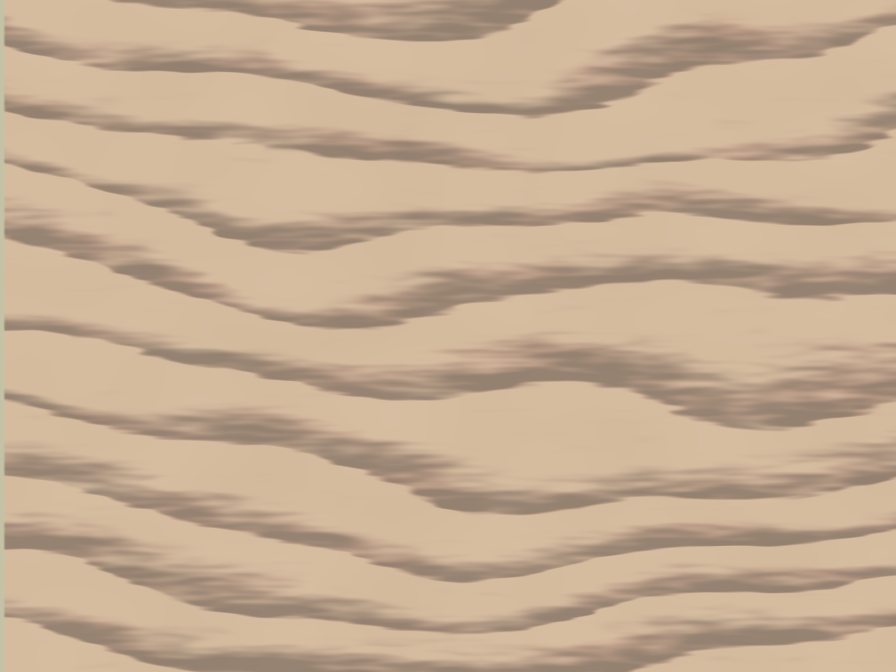
Give the GLSL for this texture, as a WebGL 1 fragment shader.

```glsl
precision highp float;
// Pale wood veneer with wavy horizontal grain bands and fine broken streaks.

uniform vec2 u_resolution;

const float BAND_COUNT = 9.0;
const vec3 PALE_WOOD = vec3(0.835, 0.735, 0.622);
const vec3 DARK_GRAIN = vec3(0.585, 0.508, 0.442);
const vec3 PINK_SHIFT = vec3(0.022, -0.008, -0.002);
const vec3 EDGE_SAGE = vec3(0.77, 0.76, 0.65);

// Pseudo-random unit gradient for a lattice cell
vec2 cellGradient(vec2 cell) {
  float angle = 6.28318 * fract(sin(dot(cell, vec2(127.1, 311.7))) * 43758.5);
  return vec2(cos(angle), sin(angle));
}

float cornerValue(vec2 cell, vec2 local, vec2 corner) {
  return dot(cellGradient(cell + corner), local - corner);
}

// Gradient noise, about -0.7 to 0.7
float gradientNoise(vec2 p) {
  vec2 cell = floor(p);
  vec2 local = fract(p);
  vec2 blend = local * local * local * (local * (local * 6.0 - 15.0) + 10.0);
  float low = mix(cornerValue(cell, local, vec2(0.0, 0.0)),
                  cornerValue(cell, local, vec2(1.0, 0.0)), blend.x);
  float high = mix(cornerValue(cell, local, vec2(0.0, 1.0)),
                   cornerValue(cell, local, vec2(1.0, 1.0)), blend.x);
  return mix(low, high, blend.y);
}

// Thin horizontal fibres at three scales
float fibres(vec2 p) {
  float sum = 0.0;
  float weight = 0.6;
  vec2 scale = vec2(4.0, 38.0);
  for (int i = 0; i < 3; i++) {
    sum += weight * gradientNoise(p * scale + float(i) * 17.3);
    scale *= vec2(2.1, 1.8);
    weight *= 0.85;
  }
  return sum;
}

// Growth ring coordinate: whole numbers are the sharp lower band edges
float ringCoordinate(vec2 p, float fibre) {
  float bend = 1.7 * gradientNoise(p * vec2(1.2, 2.6) + 3.7);
  float ripple = 0.5 * gradientNoise(p * vec2(2.8, 4.0) + 21.4);
  return p.y * BAND_COUNT + bend + ripple + 0.07 * fibre;
}

// Darkness of a band: crisp below, fading upward over a varying depth
float bandDensity(float ring, float x) {
  float band = floor(ring);
  float height = fract(ring);
  float depth = 0.64 + 0.9 * gradientNoise(vec2(x * 1.8, band * 7.3 + 0.5));
  depth = clamp(depth, 0.22, 0.95);
  float lowerEdge = smoothstep(0.0, 0.09, height);
  return 0.84 * lowerEdge * (1.0 - smoothstep(0.12 * depth, depth, height));
}

void main() {
  vec2 p = gl_FragCoord.xy / u_resolution.y;
  float fibre = fibres(p);

  // Grain: fibres break up the bands and leave faint dashes between them
  float density = bandDensity(ringCoordinate(p, fibre), p.x);
  float contrast = mix(0.38, 0.85, smoothstep(0.0, 0.3, density));
  float grain = smoothstep(0.06, 0.98, density + contrast * fibre);
  vec3 color = mix(PALE_WOOD, DARK_GRAIN, grain);

  // Tint: pinkish half-tones and a soft mottling
  float pinkness = 0.5 + gradientNoise(p * vec2(5.0, 16.0) + 40.0);
  color += PINK_SHIFT * pinkness * 4.0 * grain * (1.0 - grain);
  color += 0.014 * gradientNoise(p * vec2(6.0, 9.0) + 60.0);

  // Pale sage rim on the left side
  color = mix(EDGE_SAGE, color, smoothstep(0.004, 0.009, p.x));

  gl_FragColor = vec4(color, 1.0);
}
```
